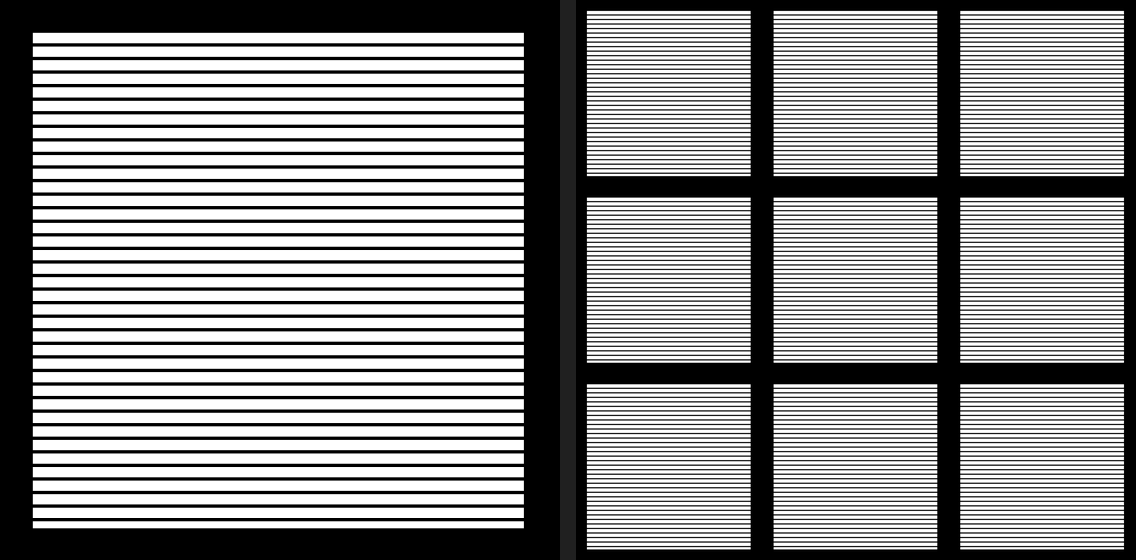
Left: one tile. Right: repeated 3 by 3.
A three.js fragment shader for this pattern:

```glsl
// Draws a white panel in a black border, ruled by 36 thin black horizontal lines.
varying vec2 vUv;

const vec3 INK = vec3(0.0);
const vec3 PAPER = vec3(1.0);
const vec2 PANEL_MIN = vec2(0.0586, 0.0566); // lower left corner
const vec2 PANEL_MAX = vec2(0.9355, 0.9414); // upper right corner
const float LINE_COUNT = 36.0;
const float LINE_PITCH = 0.02422;            // spacing between line centres
const float LINE_WIDTH = 0.00586;
const float LOWEST_LINE = 0.07207;           // centre of the bottom line

// Smoothed fill of a shape whose signed depth is positive inside.
float coverage(float depth, float pixelSize) {
  return clamp(depth / pixelSize + 0.5, 0.0, 1.0);
}

// Fill of the bordered panel.
float panelMask(vec2 p, vec2 pixelSize) {
  vec2 depth = min(p - PANEL_MIN, PANEL_MAX - p);
  return coverage(depth.x, pixelSize.x) * coverage(depth.y, pixelSize.y);
}

// Fill of the nearest ruled line.
float lineMask(float y, float pixelSize) {
  float row = floor((y - LOWEST_LINE) / LINE_PITCH + 0.5);
  row = clamp(row, 0.0, LINE_COUNT - 1.0);
  float lineDistance = abs(y - LOWEST_LINE - row * LINE_PITCH);
  return coverage(0.5 * LINE_WIDTH - lineDistance, pixelSize);
}

void main() {
  vec2 pixelSize = max(fwidth(vUv), vec2(1e-5));
  float paper = panelMask(vUv, pixelSize) * (1.0 - lineMask(vUv.y, pixelSize.y));
  gl_FragColor = vec4(mix(INK, PAPER, paper), 1.0);
}
```
